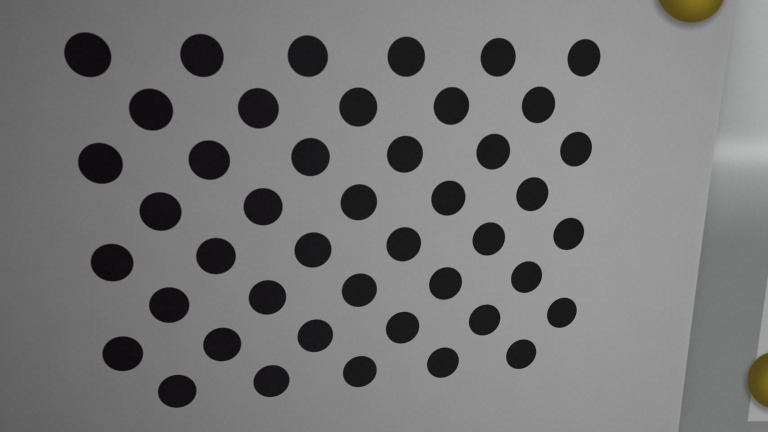
This pattern is drawn by a WebGL 1 fragment shader. Its source:

```glsl
precision highp float;
// Staggered grid of dark dots on a dim sheet seen in perspective, pinned to a wall by round magnets.
uniform vec2 u_resolution;

const float LAST_ROW = 7.0;
const float LAST_COLUMN = 10.0;
const float DOT_RADIUS = 0.393;

vec2 hashGradient(vec2 cell) {
  float angle = 6.2832 * fract(sin(dot(cell, vec2(127.1, 311.7))) * 4375.85);
  return vec2(cos(angle), sin(angle));
}

float gradientNoise(vec2 p) {
  vec2 i = floor(p);
  vec2 f = p - i;
  vec2 s = f * f * f * (f * (f * 6.0 - 15.0) + 10.0);
  vec2 e = vec2(1.0, 0.0);
  float low = mix(dot(hashGradient(i), f),
                  dot(hashGradient(i + e.xy), f - e.xy), s.x);
  float high = mix(dot(hashGradient(i + e.yx), f - e.yx),
                   dot(hashGradient(i + e.xx), f - e.xx), s.x);
  return mix(low, high, s.y);
}

// Coverage of the inside of a shape from its signed distance
float cover(float d, float blur) {
  return 1.0 - smoothstep(-blur, blur, d);
}

// Inverse perspective: canvas point to (column, row) on the sheet
vec2 toGrid(vec2 p) {
  vec3 columnStep = vec3(0.1412, 0.0033, 0.0195);
  vec3 rowStep = vec3(0.0201, 0.1344, 0.0233);
  vec3 start = vec3(0.2037, 0.1273, 1.0);
  vec3 q = vec3(p, 1.0);
  vec3 g = vec3(dot(cross(rowStep, start), q),
                dot(cross(start, columnStep), q),
                dot(cross(columnStep, rowStep), q));
  return g.xy / g.z;
}

// Distance to the nearest dot; odd rows are shifted and one dot shorter
float dotDistance(vec2 g) {
  float row = clamp(floor(g.y + 0.5), 0.0, LAST_ROW);
  float odd = mod(row, 2.0);
  float column = 2.0 * floor((g.x - odd) * 0.5 + 0.5) + odd;
  column = clamp(column, odd, LAST_COLUMN - odd);
  return length(g - vec2(column, row)) - DOT_RADIUS;
}

// Uneven room light, fading to the left and the corners
vec3 paperColor(vec2 p) {
  vec2 fall = abs(p - vec2(1.35, 0.45)) / vec2(1.2, 0.8);
  float light = 0.61 - 0.17 * pow(fall.x, 1.5) - 0.09 * fall.y * fall.y;
  return light * vec3(1.0, 0.997, 1.0);
}

// Pale upper wall, a bright soft band, then a grey lower part
vec3 wallColor(vec2 p, float blur) {
  float light = mix(0.61, 0.47, smoothstep(0.34, 0.58, p.y));
  light += 0.10 * exp(-pow((p.y - 0.35) / 0.035, 2.0));
  light += 0.05 * smoothstep(1.68, 1.78, p.x) * (1.0 - smoothstep(0.2, 0.5, p.y));
  vec3 color = light * vec3(0.98, 1.0, 0.99);
  float strip = max(1.777 - 0.141 * (p.y - 0.645) - p.x, p.y - 0.975);
  return mix(color, vec3(0.62), cover(strip, blur));
}

// Plain yellow ball with a soft shaded rim
vec3 addMagnet(vec3 base, vec2 p, vec2 center, float radius, float blur) {
  vec2 offset = (p - center) / radius;
  float shadow = cover(length(offset - vec2(-0.06, 0.1)) - 1.05, 0.15);
  base *= 1.0 - 0.3 * shadow;
  float lit = 1.0 - smoothstep(0.1, 1.0, length(offset - vec2(0.15, 0.1)));
  vec3 color = mix(vec3(0.33, 0.28, 0.10), vec3(0.52, 0.46, 0.12), lit);
  return mix(base, color, cover((length(offset) - 1.0) * radius, blur));
}

void main() {
  // Height is one unit, with y running downward from the top
  vec2 p = vec2(gl_FragCoord.x, u_resolution.y - gl_FragCoord.y) / u_resolution.y;
  float blur = 0.6 / u_resolution.y + 0.001;

  // Sheet and wall behind its slanted right edge
  float edge = p.x - (1.702 - 0.132 * p.y - 0.012 * p.y * (1.0 - p.y));
  vec3 wall = wallColor(p, blur) * (1.0 - 0.08 * exp(-max(edge, 0.0) * 70.0));
  vec3 paper = paperColor(p) + 0.025 * exp(-abs(edge) * 120.0);
  vec3 color = mix(wall, paper, cover(edge, blur));

  // Printed dots, a little lighter toward the right
  vec3 ink = mix(vec3(0.065, 0.045, 0.06), vec3(0.10, 0.10, 0.105),
                 smoothstep(0.2, 0.9, p.x));
  color = mix(color, ink, cover(dotDistance(toGrid(p)), blur / 0.12));

  // Magnets at the top and the right border
  color = addMagnet(color, p, vec2(1.600, -0.028), 0.080, blur);
  color = addMagnet(color, p, vec2(1.797, 0.880), 0.066, blur);

  // Faint blotches and grain
  color += 0.008 * gradientNoise(p * 14.0) + 0.012 * gradientNoise(p * 120.0);
  gl_FragColor = vec4(color, 1.0);
}
```
